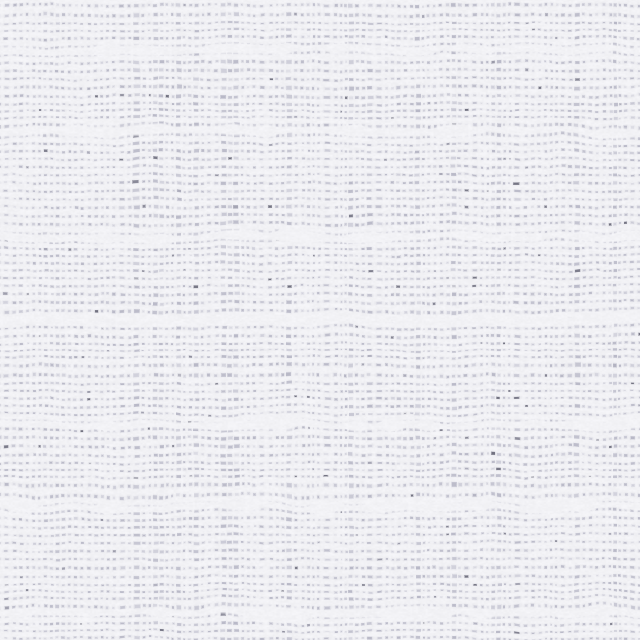
A three.js fragment shader for this texture:

```glsl
varying vec2 vUv;

float hash(vec2 p) {
  vec3 q = fract(vec3(p.xyx) * 0.1031);
  q += dot(q, q.yzx + 33.33);
  return fract((q.x + q.y) * q.z);
}

float noise(vec2 p) {
  vec2 i = floor(p);
  vec2 f = fract(p);
  f = f * f * (3.0 - 2.0 * f);
  return mix(mix(hash(i), hash(i + vec2(1.0, 0.0)), f.x),
             mix(hash(i + vec2(0.0, 1.0)), hash(i + 1.0), f.x), f.y);
}

// Distance to the nearest thick weft thread; two per repeat
float slubDistance(float y) {
  float t = fract((y - 0.043) / 0.293);
  float first = min(t, 1.0 - t);
  return 0.293 * min(first, abs(t - 0.565));
}

void main() {
  // Threads sway, most of all beside the thick ones
  vec2 p = vUv;
  float nearSlub = exp(-slubDistance(p.y) * 45.0);
  float sway = noise(vec2(p.x * 17.0, p.y * 14.0 + 5.0)) - 0.5;
  p.y += sway * mix(0.004, 0.011, nearSlub);
  p.y += (noise(p * vec2(55.0, 40.0)) - 0.5) * 0.0022;
  p.x += (noise(p * vec2(40.0, 24.0) + 31.0) - 0.5) * 0.0025;

  // Uneven weave grid
  vec2 count = vec2(100.0, 80.0);
  vec2 grid = p * count;
  grid.x += 0.9 * noise(vec2(grid.x * 0.4, 3.0));
  grid.y += 0.7 * noise(vec2(7.0, grid.y * 0.4));
  vec2 cell = floor(grid);
  vec2 local = (fract(grid) - 0.5) / count;
  local += (vec2(hash(cell + 11.0), hash(cell + 47.0)) - 0.5) * vec2(0.0016, 0.0013);

  // Openings between threads: width follows the column, height the row
  float columnRand = hash(vec2(cell.x, 91.0));
  float rowRand = hash(vec2(17.0, cell.y));
  float cellRand = hash(cell + 73.0);
  float wide = smoothstep(0.7, 0.95, columnRand);
  float patchiness = noise(vUv * vec2(13.0, 19.0) + 9.0);
  vec2 halfSize = vec2(0.0016 + 0.0008 * columnRand + 0.0010 * wide,
                       0.0012 + 0.0005 * rowRand + 0.0006 * wide);
  halfSize *= 0.72 + 0.35 * cellRand + 0.3 * patchiness;
  vec2 edge = abs(local) - halfSize;
  float d = length(max(edge, 0.0)) + min(max(edge.x, edge.y), 0.0);

  // Thick threads close the openings, with ragged borders
  float ragged = (noise(vUv * vec2(36.0, 20.0)) - 0.5) * 0.009;
  float open = smoothstep(0.004, 0.010, slubDistance(p.y) + ragged);
  open *= 0.5 + 0.5 * smoothstep(0.05, 0.3, cellRand);
  float gap = (1.0 - smoothstep(-0.0011, 0.0010, d)) * open;
  float shade = (1.0 - smoothstep(0.0, 0.0028, d)) * open;

  // Cloth, fibre grain and the soft valley between rows
  float grain = noise(vUv * vec2(330.0, 420.0)) - 0.5;
  float fibre = noise(vUv * vec2(120.0, 300.0) + 60.0) - 0.5;
  vec3 color = vec3(0.950, 0.950, 0.963) + 0.018 * grain + 0.016 * fibre;
  float valley = 1.0 - smoothstep(0.0005, 0.0035, abs(local.y));
  color -= vec3(0.016, 0.016, 0.013) * valley * open;
  color -= vec3(0.022, 0.022, 0.018) * shade;

  // Lilac grey openings, a few of them nearly dark
  float tone = hash(cell + 129.0);
  vec3 gapColor = mix(vec3(0.83, 0.83, 0.87), vec3(0.71, 0.71, 0.77), tone);
  gapColor = mix(gapColor, vec3(0.42, 0.42, 0.48), smoothstep(0.975, 0.998, tone));
  color = mix(color, gapColor, gap * 0.95);

  gl_FragColor = vec4(color, 1.0);
}
```
